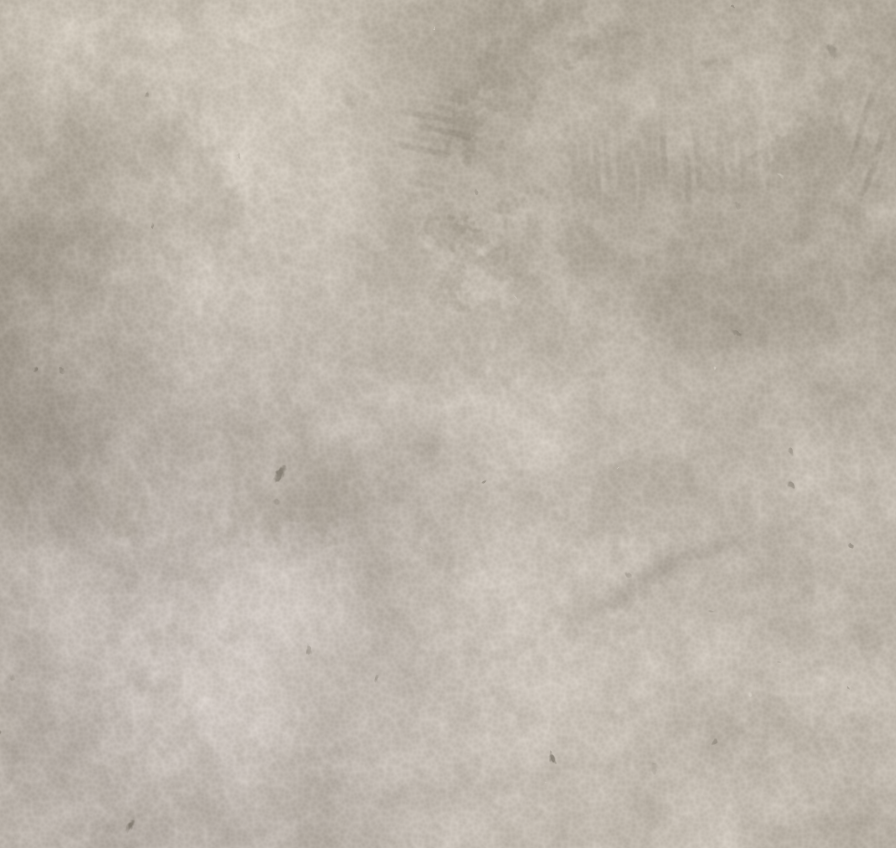
Reproduce this texture procedurally as a Shadertoy shader.

```glsl
// Draws a weathered, troweled plaster wall with clouds, ragged stains, scratches and specks.

vec2 hash2(vec2 cell) {
    return fract(sin(vec2(dot(cell, vec2(127.1, 311.7)), dot(cell, vec2(269.5, 183.3)))) * 43758.5);
}

mat2 turn(float angle) {
    return mat2(cos(angle), -sin(angle), sin(angle), cos(angle));
}

// Layered, warped sines, roughly -0.8 to 0.8
float clouds(vec2 p, int octaves) {
    float sum = 0.0, weight = 0.5;
    for (int i = 0; i < octaves; i++) {
        p = mat2(1.6, 1.2, -1.2, 1.6) * p + 1.7;
        vec2 warped = p + 1.3 * sin(p.yx * 0.7 + float(i) * 2.1);
        sum += weight * sin(warped.x) * sin(warped.y);
        weight *= 0.68;
    }
    return sum;
}

// Cellular noise: distance to the nearest scattered point
float cells(vec2 p) {
    float nearest = 2.0;
    for (int y = -1; y <= 1; y++)
    for (int x = -1; x <= 1; x++) {
        vec2 cell = floor(p) + vec2(x, y);
        nearest = min(nearest, length(cell + hash2(cell) - p));
    }
    return nearest;
}

// Sparse oval marks of varied size, turn and strength
float specks(vec2 p, float share, float size) {
    float mark = 0.0;
    for (int y = -1; y <= 1; y++)
    for (int x = -1; x <= 1; x++) {
        vec2 cell = floor(p) + vec2(x, y);
        vec2 pick = hash2(cell + 41.0);
        vec2 offset = turn(pick.y * 6.28) * (p - cell - hash2(cell));
        float radius = size * (0.4 + pick.y);
        float oval = smoothstep(radius * 1.3, radius * 0.4, length(offset * vec2(1.0, 1.5)));
        mark = max(mark, oval * step(pick.x, share) * (0.4 + 0.6 * hash2(cell + 7.0).x));
    }
    return mark;
}

// A faded patch of parallel trowel strokes
float strokes(vec2 p, vec2 centre, vec2 size, float angle) {
    vec2 q = turn(angle) * (p - centre);
    float lane = (q.x + 0.002 * sin(q.y * 45.0)) * 75.0;
    vec2 pick = hash2(vec2(floor(lane), 3.0));
    float line = smoothstep(0.45, 0.1, abs(fract(lane) - 0.5)) * (0.2 + 0.8 * pick.x);
    float reach = smoothstep(1.0, 0.4, abs(q.y / size.y + pick.y - 0.5));
    return line * reach * smoothstep(1.0, 0.6, abs(q.x / size.x));
}

// Soft round region used to place the larger stains
float region(vec2 p, vec2 centre, vec2 size) {
    vec2 d = (p - centre) / size;
    return exp(-dot(d, d));
}

void mainImage(out vec4 fragColor, in vec2 fragCoord) {
    vec2 p = fragCoord / iResolution.y;
    float rough = clouds(p * 13.0 + 4.0, 5);
    float flecks = clouds(p * vec2(42.0, 34.0) + 2.0, 4);
    vec2 ragged = p + 0.04 * vec2(rough, clouds(p * 11.0 + 9.0, 5)) + 0.008 * flecks;

    // Broad clouds of pale and grey plaster
    float broad = clouds(p * 2.3 + vec2(3.1, 0.4), 6);
    float tone = 0.57 + 0.35 * broad + 0.17 * rough + 0.1 * flecks;
    tone += 0.3 * region(ragged, vec2(0.3, 0.8), vec2(0.2, 0.2));
    tone += 0.3 * region(ragged, vec2(0.27, 0.22), vec2(0.14, 0.18));
    tone += 0.14 * region(p, vec2(0.95, 0.25), vec2(0.25, 0.15));
    tone -= 0.4 * region(p, vec2(0.0, 0.66), vec2(0.13, 0.3));
    tone -= 0.25 * region(p, vec2(0.0, 0.0), vec2(0.2, 0.25));
    tone -= 0.26 * region(ragged, vec2(0.92, 0.66), vec2(0.28, 0.15));
    vec3 color = mix(vec3(0.628, 0.597, 0.55), vec3(0.832, 0.802, 0.763), clamp(tone, 0.0, 1.1));

    // Cool lilac cast at the lower left, warmer plaster above
    color.b += 0.016 * region(p, vec2(0.2, 0.2), vec2(0.35, 0.45)) - 0.008 * smoothstep(0.3, 1.0, p.y);

    // Ragged stains, a tall branching smear and a worn band
    float patches = smoothstep(0.1, 0.42, clouds(p * 5.5 + vec2(7.0, 2.0), 6) + 0.15 * flecks);
    patches *= 0.2 + 0.5 * region(p, vec2(0.75, 0.85), vec2(0.35, 0.22));
    float smear = region(ragged, vec2(0.55, 0.88), vec2(0.045, 0.13));
    smear += region(ragged, vec2(0.545, 0.65), vec2(0.018, 0.07));
    smear += region(turn(-0.75) * (ragged - vec2(0.58, 0.72)), vec2(0.0), vec2(0.07, 0.018));
    smear += region(turn(0.75) * (ragged - vec2(0.49, 0.71)), vec2(0.0), vec2(0.05, 0.015));
    float band = smoothstep(0.35, 0.37, ragged.y) * smoothstep(0.56, 0.4, ragged.y) * smoothstep(0.52, 0.4, ragged.x);
    band *= smoothstep(-0.2, 0.4, clouds(p * vec2(9.0, 3.0) + 5.0, 5) + 0.2 * flecks);
    float stain = patches + smear * smoothstep(-0.5, 0.25, rough + 0.4 * flecks) * 0.65 + band * 0.5;
    color = mix(color, vec3(0.6, 0.57, 0.515), 0.6 * clamp(stain, 0.0, 1.0));

    // Trowel strokes and one shallow rising crease
    float scratch = strokes(p, vec2(0.79, 0.81), vec2(0.14, 0.045), 0.0);
    scratch += strokes(p, vec2(0.5, 0.83), vec2(0.075, 0.045), 1.3);
    scratch += strokes(p, vec2(1.02, 0.84), vec2(0.05, 0.07), -0.35);
    vec2 along = turn(0.42) * (mix(p, ragged, 0.3) - vec2(0.79, 0.33));
    float crease = region(along, vec2(0.0, -along.x * along.x), vec2(0.12, 0.012));
    color -= 0.065 * (scratch * smoothstep(-0.9, 0.2, rough + flecks) + crease);

    // Dark pits and a few chipped white nicks
    vec2 chipped = p + 0.007 * vec2(rough, flecks);
    float pits = specks(chipped * 8.0, 0.1, 0.055) + 0.6 * specks(chipped * 21.0 + 5.0, 0.04, 0.08);
    color = mix(color, vec3(0.43, 0.405, 0.36), 0.65 * min(pits, 1.0));
    color = mix(color, vec3(0.9, 0.88, 0.84), 0.6 * specks(chipped * 15.0 + 30.0, 0.03, 0.045));

    // Fine grain and brushed mottling
    color += 0.05 * (cells(p * 165.0) - 0.5) + 0.03 * (cells(turn(0.5) * p * vec2(90.0, 50.0)) - 0.5);
    fragColor = vec4(color, 1.0);
}
```
